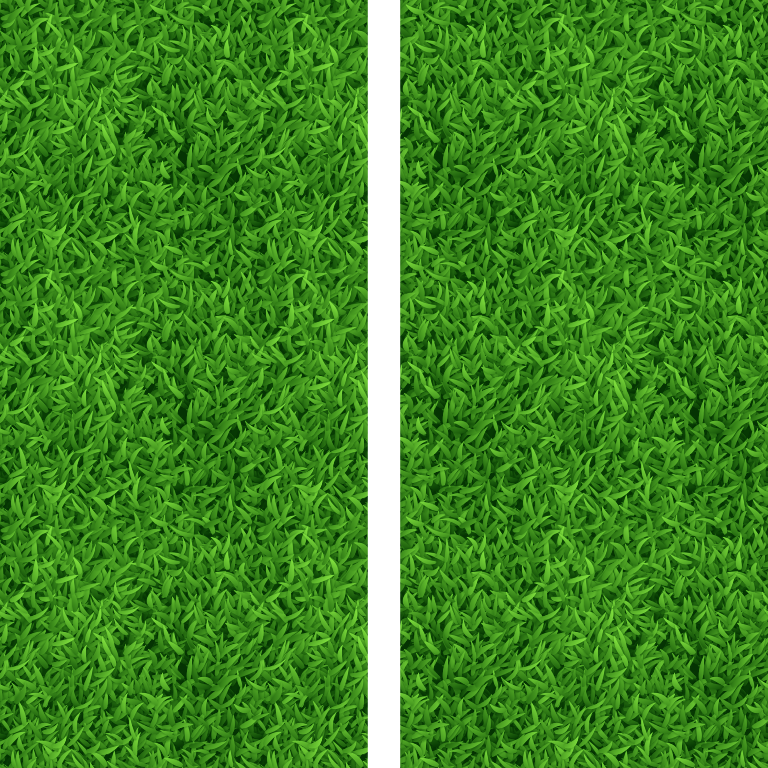
A WebGL 2 fragment shader for this texture:

```glsl
#version 300 es
precision highp float;
// Two lawn panels split by a white vertical strip. Curved tapered grass blades
// are scattered on wrapped jittered cells, painted in layers from deep shade
// to sunlit tips, and the lawn tile repeats three times across the canvas.
uniform vec2 u_resolution;
out vec4 outColor;

const float TILE = 1.0 / 3.0;
const float CELLS = 14.0;
const int LAYERS = 14;

vec4 hash4(vec3 p) {
    vec4 q = fract(p.xyzx * vec4(0.1031, 0.1030, 0.0973, 0.1099));
    q += dot(q, q.wzxy + 33.33);
    return fract((q.xxyz + q.yzzw) * q.zywx);
}

// Position in a blade's frame: x across, y along from -1 (root) to 1 (tip).
vec2 bladeFrame(vec2 offset, float angle, float halfLength, float bend) {
    float c = cos(angle), s = sin(angle);
    vec2 local = vec2(c * offset.x + s * offset.y, c * offset.y - s * offset.x);
    float along = local.y / halfLength;
    return vec2(local.x - bend * (along * along - 0.4), along);
}

// Paints one layer of blades over the given brightness.
float paintLayer(float light, vec2 uv, float layer, float feather) {
    float cellSize = TILE / CELLS;
    float depth = layer / float(LAYERS - 1);
    vec2 grid = uv / cellSize + fract(layer * vec2(0.618, 0.381));
    vec2 home = floor(grid);

    for (int j = -1; j <= 1; j++) {
        for (int i = -1; i <= 1; i++) {
            vec2 cell = home + vec2(i, j);
            vec3 seed = vec3(mod(cell, CELLS), layer * 7.0 + 3.0);
            vec4 place = hash4(seed);
            vec4 form = hash4(seed + vec3(31.0, 57.0, 113.0));

            vec2 offset = (grid - cell - place.xy) * cellSize;
            float halfLength = mix(0.011, 0.018, form.x);
            vec2 blade = bladeFrame(offset, (place.z - 0.5) * 2.7,
                                    halfLength, (form.y - 0.5) * 0.010);
            if (abs(blade.y) > 1.0) continue;

            // Wide near the root, tapering to a point at the tip
            float taper = sqrt(1.0 + blade.y) * (1.0 - blade.y);
            float halfWidth = mix(0.0021, 0.0036, form.z) * taper;
            float edge = abs(blade.x) - halfWidth;
            float cover = 1.0 - smoothstep(-feather, feather, edge);
            cover *= smoothstep(0.0, 0.15, 1.0 - abs(blade.y));

            // Soft contact shadow, then the lit blade with a brighter side
            float shadow = 1.0 - smoothstep(0.0, 0.0035, edge);
            light *= 1.0 - 0.22 * shadow * (1.0 - blade.y * blade.y);
            float side = clamp(blade.x / (halfWidth + 0.0005), -1.0, 1.0);
            float shade = mix(-0.06, 0.76, depth) + 0.36 * (place.w - 0.5)
                        + 0.20 * blade.y + 0.07 * side;
            light = mix(light, shade, cover);
        }
    }
    return light;
}

void main() {
    vec2 uv = gl_FragCoord.xy / u_resolution;
    float pixel = 1.0 / min(u_resolution.x, u_resolution.y);
    float feather = max(0.6 * pixel, 0.0008);

    // Lawn brightness, back to front
    float light = 0.05;
    for (int k = 0; k < LAYERS; k++) {
        light = paintLayer(light, uv, float(k), feather);
    }

    // Gentle clumps of shade that repeat with the tile
    vec2 wave = 6.28319 * (uv / TILE - vec2(0.85, 0.20));
    light -= 0.025 * (cos(wave.x) + cos(wave.y) + cos(2.0 * wave.x + wave.y));
    light = clamp(light + 0.03, 0.0, 1.1);

    // Green ramp from deep shade to sunlit tips
    vec3 color = mix(vec3(0.02, 0.20, 0.01), vec3(0.44, 0.80, 0.21),
                     pow(vec3(light), vec3(1.2, 1.0, 1.3)));

    // White dividing strip
    float strip = abs(uv.x - 0.5) - 0.0212;
    color = mix(vec3(1.0), color, smoothstep(-0.5 * pixel, 0.5 * pixel, strip));
    outColor = vec4(color, 1.0);
}
```
